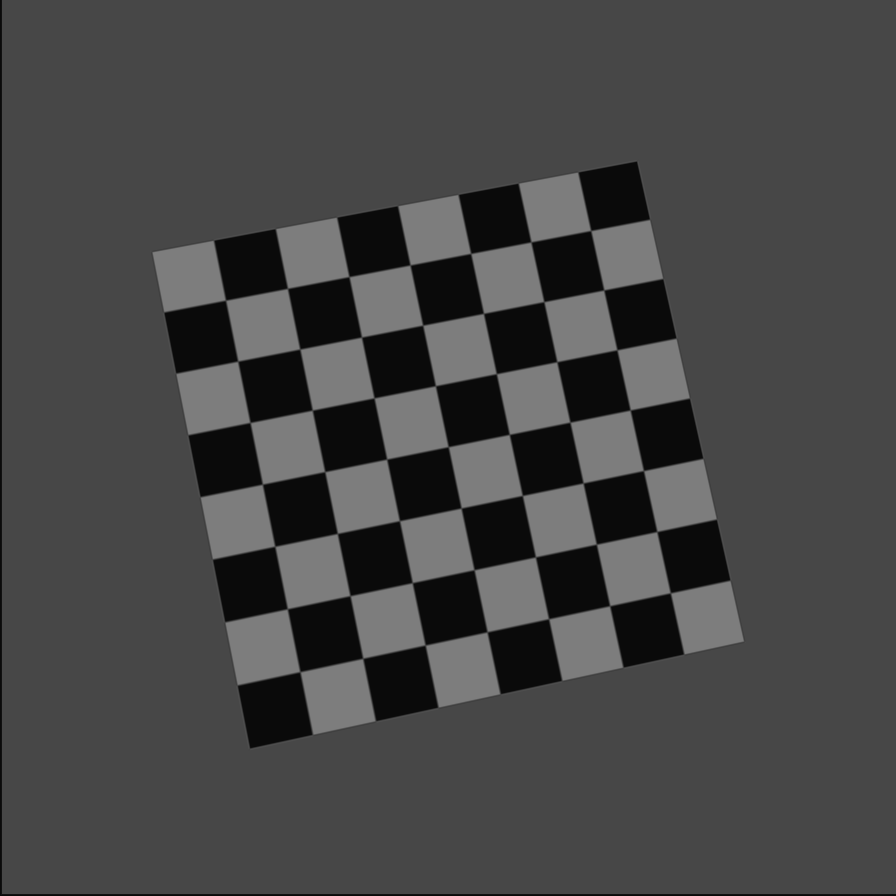
This pattern is drawn by a Shadertoy shader. Its source:

```glsl
#define BOTTOM_LEFT vec2(0.2786, 0.1638)
#define BOTTOM_RIGHT vec2(0.8312, 0.2835)
#define TOP_RIGHT vec2(0.7115, 0.8205)
#define TOP_LEFT vec2(0.1693, 0.7190)
#define CELLS 8.0
#define EDGE_SOFTNESS 0.0018
#define RIM_WIDTH 0.0020
#define BACKDROP vec3(0.28)
#define LIGHT_CELL vec3(0.49)
#define DARK_CELL vec3(0.04)

float cross2(vec2 a, vec2 b) {
    return a.x * b.y - a.y * b.x;
}

// Perspective map from the unit square to the four board corners
mat3 boardToCanvas() {
    vec2 skew = BOTTOM_LEFT - BOTTOM_RIGHT + TOP_RIGHT - TOP_LEFT;
    vec2 rightSide = BOTTOM_RIGHT - TOP_RIGHT;
    vec2 topSide = TOP_LEFT - TOP_RIGHT;
    float area = cross2(rightSide, topSide);
    float g = cross2(skew, topSide) / area;
    float h = cross2(rightSide, skew) / area;
    return mat3(vec3(BOTTOM_RIGHT * (1.0 + g) - BOTTOM_LEFT, g),
                vec3(TOP_LEFT * (1.0 + h) - BOTTOM_LEFT, h),
                vec3(BOTTOM_LEFT, 1.0));
}

// Soft square wave: -1 on even cells, +1 on odd cells
vec2 squareWave(vec2 cell, float blur) {
    vec2 toLine = abs(fract(cell + 0.5) - 0.5);
    vec2 parity = 2.0 * mod(floor(cell), 2.0) - 1.0;
    return parity * smoothstep(-blur, blur, toLine) * 2.0 - parity;
}

void mainImage(out vec4 fragColor, in vec2 fragCoord) {
    vec2 uv = fragCoord / iResolution.xy;
    float pixel = 1.0 / min(iResolution.x, iResolution.y);

    // Board coordinates, counted in cells
    vec3 projected = inverse(boardToCanvas()) * vec3(uv, 1.0);
    vec2 cell = CELLS * projected.xy / projected.z;
    float cellSize = length(TOP_LEFT - BOTTOM_LEFT) / CELLS;
    float blur = max(EDGE_SOFTNESS, 0.7 * pixel) / cellSize;

    // Checkerboard
    vec2 wave = squareWave(cell, blur);
    vec3 board = mix(LIGHT_CELL, DARK_CELL, 0.5 + 0.5 * wave.x * wave.y);

    // Board outline over the backdrop
    vec2 fromCenter = abs(cell - 0.5 * CELLS) - 0.5 * CELLS;
    float outline = max(fromCenter.x, fromCenter.y);
    vec3 color = mix(BACKDROP, board, 1.0 - smoothstep(-blur, blur, outline));

    // Thin dark rim on the left and bottom borders
    float rim = min(uv.x, uv.y) - RIM_WIDTH;
    color = mix(DARK_CELL, color, smoothstep(-0.5 * pixel, 0.5 * pixel, rim));

    fragColor = vec4(color, 1.0);
}
```
